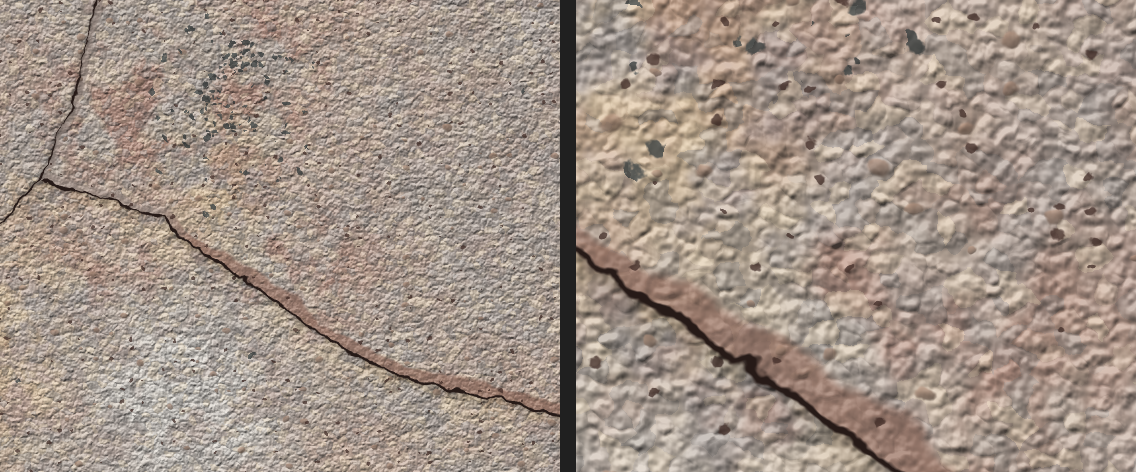
Left, the full canvas; right, a detail of the centre.
Reproduce this texture procedurally as a Shadertoy shader.

```glsl
// Weathered sandstone slab with rough grain, mineral stains and two branching cracks.
const int PATH_POINTS = 11;
const vec2 LIGHT_DIR = vec2(-0.45, 0.89);
const vec3 TAN_STONE = vec3(0.67, 0.60, 0.56);
const vec3 GREY_STONE = vec3(0.60, 0.585, 0.575);
const vec3 OCHRE = vec3(0.75, 0.66, 0.53);
const vec3 RUST = vec3(0.60, 0.45, 0.40);
const vec3 PALE_CRUST = vec3(0.75, 0.745, 0.73);
const vec3 LICHEN = vec3(0.22, 0.24, 0.24);
const vec3 PEBBLE = vec3(0.52, 0.42, 0.36);
const vec3 HOLLOW = vec3(0.25, 0.17, 0.15);

float hash(vec2 p) {
    vec3 q = fract(p.xyx * 0.1031);
    q += dot(q, q.yzx + 33.33);
    return fract((q.x + q.y) * q.z);
}
vec2 hash2(vec2 p) { return vec2(hash(p), hash(p + 57.3)); }

float noise(vec2 p) {
    vec2 i = floor(p), f = fract(p);
    f = f * f * (3.0 - 2.0 * f);
    return mix(mix(hash(i), hash(i + vec2(1, 0)), f.x),
               mix(hash(i + vec2(0, 1)), hash(i + vec2(1, 1)), f.x), f.y);
}
float fbm(vec2 p) {
    float sum = 0.0, amp = 0.53;
    for (int i = 0; i < 4; i++) {
        sum += amp * noise(p);
        p = mat2(0.8, 0.6, -0.6, 0.8) * p * 2.1 + 7.7;
        amp *= 0.5;
    }
    return sum;
}
vec2 warp(vec2 p, float scale, float amount) {
    return p + amount * (vec2(fbm(p * scale), fbm(p * scale + 50.0)) - 0.5);
}

// Nearest grain: x = distance to its centre, y = its random tone
vec2 grain(vec2 p) {
    vec2 cell = floor(p), best = vec2(9.0, 0.0);
    for (int k = 0; k < 9; k++) {
        vec2 c = cell + vec2(k % 3 - 1, k / 3 - 1);
        float d = length(c + hash2(c) - p) * (0.8 + 0.5 * hash(c + 8.4));
        if (d < best.x) best = vec2(d, hash(c + 19.1));
    }
    return best;
}
float relief(vec2 p) {
    vec2 q = warp(p, 60.0, 0.014) * vec2(0.8, 1.0);
    float dome = 1.0 - smoothstep(0.1, 0.65, grain(q * 78.0).x);
    return 0.36 * noise(q * 45.0) + 0.34 * noise(q * 110.0 + 3.0)
         + 0.3 * noise(p * 230.0 + 9.0) + 0.26 * dome;
}

// Sparse lumps: x = coverage, y = shading across the lump
vec2 scatter(vec2 p, float scale, float density, float radius) {
    vec2 q = p * scale, cell = floor(q);
    vec2 offset = (q - cell - 0.32 - 0.36 * hash2(cell)) * vec2(0.85, 1.1);
    float r = radius * (0.4 + 0.8 * hash(cell + 5.2));
    float cover = 1.0 - smoothstep(r * 0.7, r * 1.15, length(offset));
    return vec2(cover * step(hash(cell + 31.7), density), dot(offset, LIGHT_DIR) / r);
}

// Signed distance to a polyline, positive on the left of its direction
float pathDistance(vec2 p, vec2 path[PATH_POINTS]) {
    float best = 9.0, side = 1.0;
    for (int i = 0; i < PATH_POINTS - 1; i++) {
        vec2 ab = path[i + 1] - path[i], ap = p - path[i];
        float d = length(ap - ab * clamp(dot(ap, ab) / dot(ab, ab), 0.0, 1.0));
        if (d < best) {
            best = d;
            side = ab.x * ap.y < ab.y * ap.x ? -1.0 : 1.0;
        }
    }
    return best * side;
}
float lip(float d, float width) {
    return smoothstep(-0.002, 0.002, d) * (1.0 - smoothstep(width * 0.7, width * 1.1, d));
}
float blob(vec2 p, vec2 centre, vec2 size) {
    vec2 d = (p - centre) / size;
    return exp(-dot(d, d));
}

vec3 stains(vec2 p, float below) {
    float breakup = smoothstep(0.3, 0.65, fbm(p * 24.0 + 11.0));
    float grey = 0.65 * smoothstep(0.35, 0.65, fbm(p * 6.0 + 2.0));
    vec3 col = mix(TAN_STONE, GREY_STONE, max(grey, 0.6 * blob(p, vec2(1.05, 0.65), vec2(0.3, 0.4))));
    float ochre = 0.15 + 0.6 * below + 0.7 * blob(p, vec2(0.46, 0.62), vec2(0.12, 0.16))
                + 0.8 * blob(p, vec2(0.02, 0.25), vec2(0.13, 0.22));
    col = mix(col, OCHRE, min(ochre * breakup, 0.8));
    float rust = 0.2 + blob(p, vec2(0.27, 0.77), vec2(0.15, 0.14)) + 0.7 * blob(p, vec2(0.55, 0.85), vec2(0.14, 0.2))
               + 0.7 * blob(p, vec2(0.62, 0.42), vec2(0.15, 0.1)) + 0.5 * blob(p, vec2(0.2, 0.42), vec2(0.16, 0.06));
    col = mix(col, RUST, min(rust * smoothstep(0.38, 0.72, fbm(p * 19.0 + 40.0)), 0.7));
    float crust = blob(p, vec2(0.4, 0.15), vec2(0.2, 0.19));
    return mix(col, PALE_CRUST, min(crust * (0.3 + breakup), 0.8));
}

void mainImage(out vec4 fragColor, in vec2 fragCoord) {
    vec2 p = fragCoord / iResolution.y;
    // Cracks with raised lips
    vec2 mainPath[PATH_POINTS] = vec2[](vec2(0.09, 0.617), vec2(0.255, 0.572), vec2(0.293, 0.549), vec2(0.352, 0.539),
        vec2(0.378, 0.498), vec2(0.53, 0.403), vec2(0.7, 0.28), vec2(0.841, 0.205), vec2(0.988, 0.167), vec2(1.07, 0.156), vec2(1.22, 0.105));
    vec2 sidePath[PATH_POINTS] = vec2[](vec2(0.215, 1.03), vec2(0.185, 0.923), vec2(0.165, 0.83), vec2(0.154, 0.769),
        vec2(0.123, 0.722), vec2(0.105, 0.668), vec2(0.08, 0.617), vec2(0.046, 0.583), vec2(0.02, 0.545), vec2(0, 0.525), vec2(-0.03, 0.49));
    vec2 rough = warp(p, 38.0, 0.016);
    float mainDist = pathDistance(rough, mainPath), sideDist = pathDistance(rough, sidePath);
    float bend = smoothstep(0.32, 0.42, p.x);
    float smoothLip = max(lip(mainDist, mix(0.018, 0.026, bend) * (0.6 + 0.8 * noise(p * 16.0))),
                          lip(sideDist, 0.016) * smoothstep(0.58, 0.64, p.y));
    // Stains and tinted grains
    float under = min(mainDist, 0.0);
    vec3 col = stains(p, step(mainDist, 0.0) * exp(under * 16.0));
    float tone = grain(warp(p, 60.0, 0.014) * vec2(62.4, 78.0)).y;
    col = mix(col, vec3(0.78, 0.72, 0.62), 0.4 * smoothstep(0.7, 0.9, tone));
    col = mix(col, GREY_STONE * 0.85, 0.4 * (1.0 - smoothstep(0.1, 0.3, tone)));
    col = mix(col, mix(vec3(0.6, 0.54, 0.51), vec3(0.56, 0.42, 0.365), bend), 0.75 * smoothLip);
    // Slanting light, with paler crests
    float height = relief(p);
    float shade = 1.55 * (height - relief(p + 0.0025 * LIGHT_DIR)) + 0.3 * (height - 0.6);
    shade = clamp(shade, -0.6, 0.32) * (1.0 - 0.45 * smoothLip);
    col = mix(col * (1.0 + shade), PALE_CRUST * 1.08, 0.9 * max(shade, 0.0));
    // Pebbles, pits and lichen
    vec2 pebble = scatter(warp(p, 60.0, 0.008), 32.0, 0.13, 0.22);
    col = mix(col, PEBBLE * (1.0 + 0.5 * pebble.y), 0.65 * pebble.x);
    col = mix(col, HOLLOW, 0.75 * scatter(warp(p, 80.0, 0.012) + 3.1, 46.0, 0.13, 0.18).x);
    float zone = blob(p, vec2(0.5, 0.79), vec2(0.11, 0.12)) * smoothstep(0.3, 0.6, fbm(p * 16.0));
    float speck = scatter(warp(p, 70.0, 0.02) + 6.3, 70.0, 0.75 * zone, 0.48).x;
    col = mix(col, LICHEN * (0.8 + 0.5 * tone), 0.8 * speck);
    // Crack shadow and ragged gap
    col *= 1.0 - 0.4 * step(mainDist, 0.0) * exp(under * 130.0) - 0.3 * exp(-abs(sideDist) * 190.0);
    float gap = 0.0004 + 0.0042 * noise(p * 34.0 + 4.0) * noise(p * 90.0) + 0.001 * bend;
    float nearest = min(abs(mainDist + 0.001), abs(sideDist));
    col = mix(HOLLOW * 0.6, col, smoothstep(gap - 0.001, gap + 0.0018, nearest));
    fragColor = vec4(clamp(col, 0.0, 1.0), 1.0);
}
```
